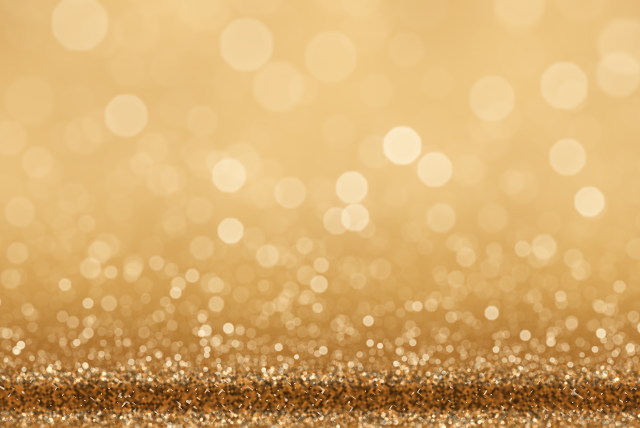
Give the GLSL for this background, as a WebGL 2 fragment shader.

```glsl
#version 300 es
precision highp float;
// Golden bokeh lights rising from a strip of sharp glitter.

uniform vec2 u_resolution;
out vec4 fragColor;

const vec3 CREAM = vec3(0.915, 0.755, 0.49);
const vec3 HONEY = vec3(0.83, 0.63, 0.32);
const vec3 AMBER = vec3(0.66, 0.42, 0.15);
const vec3 UMBER = vec3(0.52, 0.31, 0.10);
const vec3 PALE = vec3(0.97, 0.86, 0.66);
const vec3 GLOW = vec3(1.0, 0.95, 0.84);

const float FOCUS = 0.07;       // height of the sharp strip
const float BLUR = 0.073;       // disc radius per distance from focus
const float ROW_GROWTH = 1.2;   // each row lies this much further out
const float CELL = 0.2;         // cell width per distance from focus
const int LAYERS = 6;
const float GRAIN = 170.0;      // glitter grains per canvas height
const mat2 GRAIN_TURN = mat2(0.8, 0.6, -0.6, 0.8);

// Focal lights: x, y, strength. Their size follows from their height.
const int KEYS = 16;
const vec3 KEY_LIGHTS[KEYS] = vec3[KEYS](
    vec3(0.94, 0.66, 0.80), vec3(1.016, 0.604, 0.55),
    vec3(0.822, 0.562, 0.60), vec3(0.787, 0.484, 0.40),
    vec3(0.83, 0.492, 0.60), vec3(0.535, 0.59, 0.52),
    vec3(0.539, 0.461, 0.62), vec3(0.678, 0.55, 0.32),
    vec3(1.377, 0.529, 0.60), vec3(1.326, 0.633, 0.42),
    vec3(1.318, 0.80, 0.38), vec3(0.773, 0.867, 0.22),
    vec3(0.295, 0.73, 0.38), vec3(0.186, 0.947, 0.32),
    vec3(0.576, 0.896, 0.34), vec3(1.15, 0.77, 0.28));

float hash(vec2 p) {
    return fract(sin(dot(p, vec2(127.1, 311.7))) * 43758.5453);
}

float noise(vec2 p) {
    vec2 i = floor(p), f = fract(p);
    f = f * f * (3.0 - 2.0 * f);
    float low = mix(hash(i), hash(i + vec2(1, 0)), f.x);
    float high = mix(hash(i + vec2(0, 1)), hash(i + vec2(1, 1)), f.x);
    return mix(low, high, f.y);
}

float blurRadius(float depth) {
    return BLUR * depth + 0.0013;
}

// Rounded octagonal aperture with a faint bright rim.
float aperture(vec2 p, float radius, float softness) {
    vec2 q = abs(p);
    float octagon = max(max(q.x, q.y), (q.x + q.y) * 0.7071);
    float d = mix(length(p), octagon, 0.4) / radius;
    float soft = softness + 0.6 / (u_resolution.y * radius);
    float mask = 1.0 - smoothstep(1.0 - soft, 1.0 + soft, d);
    return mask * (0.88 + 0.12 * smoothstep(0.5, 0.95, d));
}

vec3 backdrop(vec2 p) {
    vec3 col = mix(UMBER, AMBER, smoothstep(0.01, 0.08, abs(p.y - FOCUS)));
    col = mix(col, HONEY, smoothstep(0.1, 0.36, p.y));
    col = mix(col, CREAM, smoothstep(0.26, 0.62, p.y));
    // Darker sides and top, with slow clouds of warmth
    vec2 side = (p - vec2(0.82, 0.65)) / vec2(0.85, 0.6);
    float shade = 0.09 * smoothstep(0.3, 1.6, dot(side, side));
    shade += 0.08 * (noise(p * 5.0) - 0.5);
    return col * (1.0 - shade * vec3(0.6, 1.0, 1.6));
}

// Scattered discs in rows that widen away from the focus strip:
// many faint ones, and a few bright ones among them.
vec3 scatterLights(vec3 col, vec2 p) {
    float side = p.y < FOCUS ? -1.0 : 1.0;
    float depth = max(abs(p.y - FOCUS), 0.015);
    for (int layer = 0; layer < LAYERS; layer++) {
        float shift = float(layer) / float(LAYERS);
        float row = floor(log(depth) / log(ROW_GROWTH) + shift);
        for (int j = -1; j <= 1; j++) {
            float k = row + float(j);
            float width = CELL * pow(ROW_GROWTH, k - shift);
            float offset = hash(vec2(k, float(layer) + 7.0 * side));
            float column = floor(p.x / width + offset);
            for (int i = -1; i <= 1; i++) {
                vec2 id = vec2(column + float(i), k + 61.0 * float(layer) + 500.0 * side);
                float d = pow(ROW_GROWTH, k - shift + hash(id + 3.3));
                float x = (id.x + hash(id + 8.7) - offset) * width;
                float pick = hash(id + 15.1);
                float far = smoothstep(0.06, 0.5, d);
                float bright = pow(pick, 14.0);
                float alpha = 0.16 * pick * pick + bright * mix(0.8, 0.16, far);
                alpha *= smoothstep(0.02, 0.05, d);
                float radius = blurRadius(d) * mix(0.65, 1.1, hash(id + 21.9));
                float softness = mix(0.1, 0.16, far);
                float disc = aperture(p - vec2(x, FOCUS + side * d), radius, softness);
                col = mix(col, mix(PALE, GLOW, bright), alpha * disc);
            }
        }
    }
    return col;
}

vec3 keyLights(vec3 col, vec2 p) {
    for (int i = 0; i < KEYS; i++) {
        vec3 light = KEY_LIGHTS[i];
        vec2 q = p - light.xy;
        float radius = blurRadius(light.y - FOCUS);
        float tilt = 0.9 + 0.1 * sin(7.0 * float(i)) * q.y / radius;
        float halo = 0.06 * exp(-dot(q, q) / (4.0 * radius * radius));
        float disc = aperture(q, radius, 0.08) * tilt;
        col = mix(col, GLOW, light.z * min(disc + halo, 1.0));
    }
    return col;
}

// Dark and bright grains, strongest at the focus strip.
vec3 glitter(vec3 col, vec2 p) {
    float away = abs(p.y - FOCUS);
    float strip = 1.0 - smoothstep(0.02, 0.1, away);
    vec2 q = GRAIN_TURN * p * GRAIN;
    float grain = noise(q);
    float spark = smoothstep(0.78, 0.98, noise(q * 0.83 + 40.0));
    col *= mix(1.0, 0.42 + 1.1 * grain, strip);
    return mix(col, GLOW, 0.75 * spark * strip);
}

void main() {
    vec2 p = gl_FragCoord.xy / u_resolution.y;
    vec3 col = scatterLights(backdrop(p), p);
    col = keyLights(col, p);
    fragColor = vec4(glitter(col, p), 1.0);
}
```
